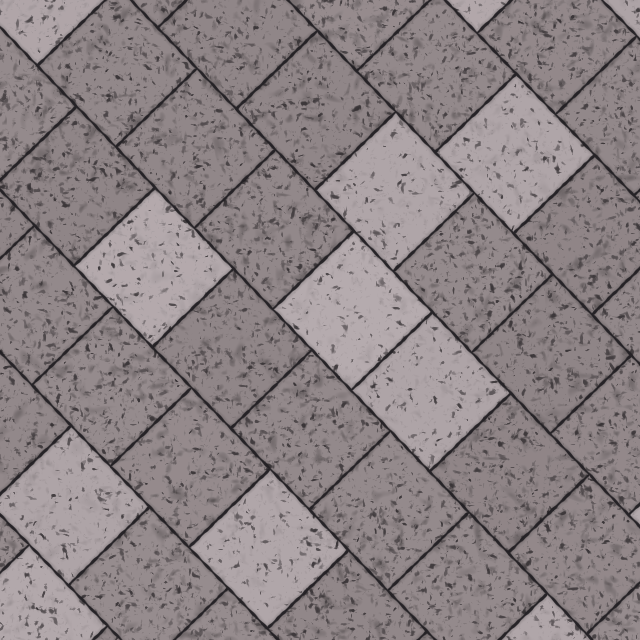
A Shadertoy shader for this texture:

```glsl
// Diagonal granite paving: square slabs in half-offset rows, pale and grey, with dark flecks.

vec2 hash2(vec2 p) {
    vec3 q = fract(p.xyx * vec3(0.1031, 0.1030, 0.0973));
    q += dot(q, q.yzx + 33.33);
    return fract((q.xx + q.yz) * q.zy);
}

// Cellular noise: scattered, turned blots with ragged rims; returns coverage 0..1
float flecks(vec2 p, float amount, float softness) {
    p += 0.13 * sin(p.yx * 2.3 + sin(p * 1.7));
    float ragged = 1.0 + 0.22 * sin(p.x * 9.0 + 2.0 * sin(p.y * 6.0)) + 0.18 * sin(p.y * 13.0 + 2.0 * sin(p.x * 7.0));
    vec2 cell = floor(p);
    float cover = 0.0;
    for (int y = -1; y <= 1; y++) {
        for (int x = -1; x <= 1; x++) {
            vec2 id = cell + vec2(x, y);
            vec2 shape = hash2(id + 71.0);
            vec2 presence = hash2(id + 17.0);
            float turn = 6.283 * shape.x;
            vec2 d = mat2(cos(turn), sin(turn), -sin(turn), cos(turn)) * (p - id - hash2(id));
            float size = mix(0.15, 0.42, shape.y);
            float clump = 0.9 + 0.5 * sin(id.x * 0.8 + 2.0 * sin(id.y * 0.6));
            float reach = length(d * vec2(0.68, 1.35)) * ragged;
            float fleck = 1.0 - smoothstep(size * (1.0 - softness), size, reach);
            cover = max(cover, fleck * step(presence.x, amount * clump) * mix(0.45, 1.0, presence.y));
        }
    }
    return cover;
}

// Layered waves shift the run of pale slabs from row to row
float isPale(vec2 slab) {
    float angle = (slab.y + 4.0) * 0.785398;
    vec4 waves = cos(vec4(1, 2, 3, 4) * angle + vec4(-0.324, -2.715, 1.856, 0.0));
    float phase = 0.513 + dot(vec4(0.370, 0.109, 0.086, -0.072), waves);
    return step(fract(0.22 * slab.x + phase), 0.25);
}

void mainImage(out vec4 fragColor, in vec2 fragCoord) {
    // Paving axes: x along the rows, y across them, one unit per slab
    vec2 uv = fragCoord / iResolution.y - vec2(0.4896, 0.5781);
    vec2 q = 5.668 * vec2(dot(uv, vec2(0.695, -0.719)), dot(uv, vec2(0.719, 0.695)));
    float pixel = 5.668 / iResolution.y;

    float row = floor(q.y + 0.5);
    float along = q.x - 0.5 * row;
    vec2 slab = vec2(floor(along), row);
    vec2 local = vec2(along - slab.x - 0.5, q.y - row);
    vec2 chance = hash2(slab + 40.0);
    float pale = isPale(slab);

    // Stone: slab tone, broad stains, fine grain
    vec2 grainPos = local + floor(chance * 90.0) + slab * 3.0;
    vec3 stone = mix(vec3(0.575, 0.535, 0.543), vec3(0.695, 0.655, 0.667), pale);
    stone += 0.03 * (chance.x - 0.5);
    stone *= 1.0 - mix(0.24, 0.08, pale) * flecks(grainPos * 4.5, 0.9, 1.0);
    stone *= 1.0 - mix(0.26, 0.09, pale) * flecks(grainPos * 9.0 + 53.0, 0.7, 1.0);
    stone *= 1.0 - mix(0.16, 0.08, pale) * flecks(grainPos * 24.0 + 7.0, 0.55, 0.9);

    // Dark mineral flecks
    float mineral = flecks(grainPos * 11.5, mix(0.46, 0.30, pale), 0.7);
    mineral = max(mineral, 0.75 * flecks(grainPos.yx * 17.0 + 31.0, mix(0.36, 0.20, pale), 0.75));
    stone = mix(stone, vec3(0.17, 0.155, 0.165), 0.85 * mineral);

    // Joints: dark lines, a little finer along the rows, with chipped rims
    vec2 gap = 0.5 - abs(local);
    float edge = min(gap.x, gap.y + 0.001);
    edge += 0.003 * sin(q.x * 43.0 + 2.0 * sin(q.y * 37.0));
    stone *= 1.0 - 0.12 * (1.0 - smoothstep(0.01, 0.045, edge));
    float joint = 1.0 - smoothstep(0.009 - 0.5 * pixel, 0.014 + 0.5 * pixel, edge);
    fragColor = vec4(mix(stone, vec3(0.13, 0.12, 0.135), 0.95 * joint), 1.0);
}
```
